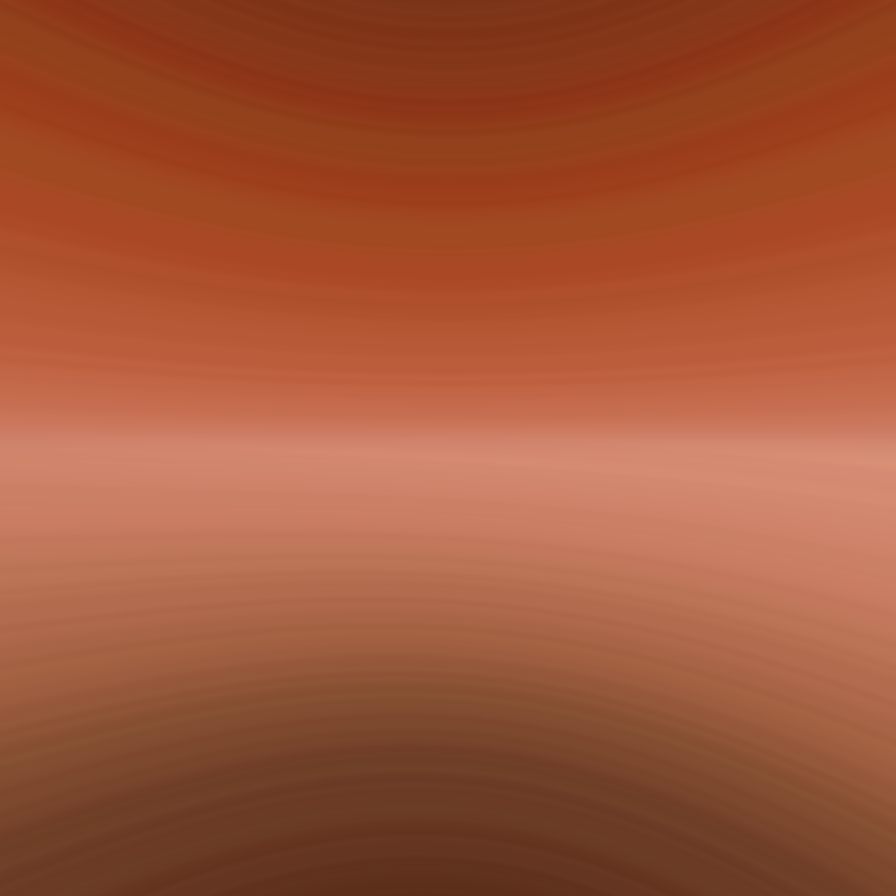
Give the GLSL for this background, as a Shadertoy shader.

```glsl
// Rust-coloured desert haze: a curved glowing sky over a dusky, faintly streaked plain.

float hash(float n) {
    return fract(sin(n * 127.1) * 43758.5453);
}

float noise(float p) {
    float i = floor(p), f = fract(p);
    return mix(hash(i), hash(i + 1.0), f * f * (3.0 - 2.0 * f));
}

// Moves a colour on to the next one as t goes from start to end
vec3 fade(vec3 colour, vec3 next, float start, float end, float t) {
    return mix(colour, next, clamp((t - start) / (end - start), 0.0, 1.0));
}

// Sky from the horizon (0) to the top (1)
vec3 skyColour(float t) {
    vec3 c = vec3(0.81, 0.50, 0.41);
    c = fade(c, vec3(0.78, 0.435, 0.32), 0.0, 0.06, t);
    c = fade(c, vec3(0.745, 0.38, 0.25), 0.06, 0.14, t);
    c = fade(c, vec3(0.69, 0.315, 0.175), 0.14, 0.3, t);
    c = fade(c, vec3(0.64, 0.275, 0.125), 0.3, 0.45, t);
    c = fade(c, vec3(0.58, 0.24, 0.10), 0.45, 0.65, t);
    c = fade(c, vec3(0.53, 0.212, 0.094), 0.65, 0.8, t);
    return fade(c, vec3(0.48, 0.204, 0.094), 0.8, 1.0, t);
}

// Ground from the horizon (0) to the bottom (1)
vec3 groundColour(float t) {
    vec3 c = vec3(0.84, 0.555, 0.455);
    c = fade(c, vec3(0.785, 0.49, 0.38), 0.0, 0.18, t);
    c = fade(c, vec3(0.71, 0.435, 0.315), 0.18, 0.31, t);
    c = fade(c, vec3(0.63, 0.37, 0.25), 0.31, 0.44, t);
    c = fade(c, vec3(0.52, 0.305, 0.195), 0.44, 0.57, t);
    c = fade(c, vec3(0.44, 0.25, 0.155), 0.57, 0.7, t);
    return fade(c, vec3(0.365, 0.185, 0.11), 0.7, 1.0, t);
}

void mainImage(out vec4 fragColor, in vec2 fragCoord) {
    vec2 p = fragCoord / iResolution.xy - vec2(0.5, 0.505);

    // Elevation of the view ray bends the layers into arcs
    float elevation = p.y / length(vec2(p.x, 0.5));

    // The ground is lit from the right
    float depth = -elevation - 0.12 * p.x;
    vec3 sky = skyColour(elevation);
    vec3 ground = groundColour(depth);

    // Broad red and olive layers in the sky, thinner ones on the ground
    float skyHue = 0.022 * cos((elevation - 0.655) * 33.0) * smoothstep(0.2, 0.45, elevation);
    sky += skyHue * vec3(-0.2, 0.8, 0.3) * smoothstep(0.9, 0.7, elevation);
    ground.g += 0.016 * (noise(depth * 28.0) - 0.5);

    // Fine dust streaks
    sky += 0.016 * (noise(elevation * 75.0 + 9.0) - 0.5);
    ground += 0.018 * (noise(depth * 85.0 + 31.0) - 0.5);

    vec3 colour = mix(ground, sky, smoothstep(-0.025, 0.025, p.y));
    fragColor = vec4(colour, 1.0);
}
```
